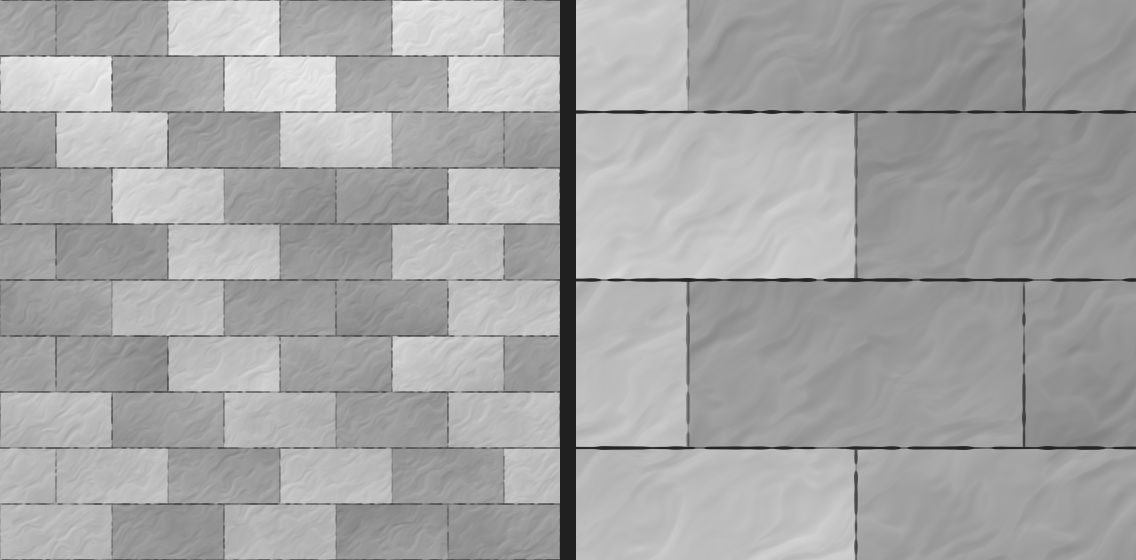
Left: the whole. Right: its middle third, enlarged.
Give the GLSL for this texture, as a three.js fragment shader.

```glsl
varying vec2 vUv;

const vec2 GRID = vec2(5.0, 10.0);
const vec3 JOINT_COLOR = vec3(0.15);
const float DARK_TONE = 0.595;
const float LIGHT_TONE = 0.735;
const float TONE_SPREAD = 0.05;
const float TOP_LIFT = 0.13;
const float SLOPE_SHADE = 0.07;
const float JOINT_HALF_WIDTH = 0.0008;
const float JOINT_ROUGHNESS = 0.0007;
const float GRAIN_ANGLE = 0.66;
const vec2 GRAIN_SCALE = vec2(24.0, 72.0);
const float RELIEF = 0.11;
const float VEIN_STRENGTH = 0.028;

float hash(vec2 p) {
  vec3 q = fract(vec3(p.xyx) * 0.1031);
  q += dot(q, q.yzx + 33.33);
  return fract((q.x + q.y) * q.z);
}

float noise(vec2 p) {
  vec2 i = floor(p);
  vec2 f = fract(p);
  f = f * f * f * (f * (f * 6.0 - 15.0) + 10.0);
  float low = mix(hash(i), hash(i + vec2(1.0, 0.0)), f.x);
  float high = mix(hash(i + vec2(0.0, 1.0)), hash(i + 1.0), f.x);
  return mix(low, high, f.y);
}

float fbm(vec2 p) {
  float sum = 0.0;
  float gain = 0.57;
  for (int i = 0; i < 3; i++) {
    sum += gain * noise(p);
    p = p * 2.03 + 17.3;
    gain *= 0.5;
  }
  return sum;
}

// Slate surface: warped layers stretched along the diagonal grain
float slateHeight(vec2 p) {
  float c = cos(GRAIN_ANGLE);
  float s = sin(GRAIN_ANGLE);
  vec2 along = vec2(c * p.x + s * p.y, c * p.y - s * p.x);
  float warp = noise(p * 38.0 + 7.0) - 0.5;
  return fbm(along * GRAIN_SCALE + vec2(0.4, 1.3) * warp);
}

// Light tiles alternate with dark ones, shifted from row to row
float tileTone(vec2 id) {
  float evenLead = 4.0 * step(abs(id.y - 5.0), 1.5);
  float oddLead = mod(id.y, 6.0) == 1.0 ? 1.0 : 2.0;
  float lead = mod(id.y, 2.0) < 0.5 ? evenLead : oddLead;
  float slot = mod(id.x - lead + GRID.x, GRID.x);
  float light = 1.0 - step(0.5, mod(slot, 2.0));
  if (slot > 3.5) light = 0.9 * step(0.6, hash(id + 5.7));
  float tone = mix(DARK_TONE, LIGHT_TONE, light);
  tone += TONE_SPREAD * (hash(id + 21.4) - 0.5);
  float lift = smoothstep(4.0, 9.0, id.y);
  return tone + TOP_LIFT * lift * mix(0.35, 1.0, light);
}

float lineCoverage(float dist, float halfWidth, float pixel) {
  float edge = clamp((halfWidth - dist) / pixel + 0.5, 0.0, 1.0);
  return min(edge, 2.0 * halfWidth / pixel);
}

void main() {
  // Running bond with wrapped tile numbers
  vec2 grid = vUv * GRID;
  float row = min(floor(grid.y), GRID.y - 1.0);
  grid.x += 0.5 * mod(row, 2.0);
  vec2 id = vec2(mod(floor(grid.x), GRID.x), row);
  vec2 local = vec2(fract(grid.x), grid.y - row);

  // Tone, soft slope and relief of each tile
  vec2 tileSeed = vec2(hash(id + 3.1), hash(id + 47.9));
  vec2 stone = local / GRID + floor(tileSeed * 40.0);
  float height = slateHeight(stone);
  float slope = height - slateHeight(stone + vec2(-0.003, 0.004));
  float vein = pow(1.0 - abs(2.0 * height - 1.0), 5.0) - 0.35;
  float shade = tileTone(id);
  shade += SLOPE_SHADE * dot(local - 0.5, tileSeed * 2.0 - 1.0);
  shade += 0.035 * (noise(stone * 18.0 + 9.0) - 0.5);
  shade += RELIEF * slope + VEIN_STRENGTH * vein;

  // Thin joints with ragged width, faint stretches and gaps
  vec2 pixel = max(fwidth(vUv), vec2(0.00001));
  vec2 edgeDist = min(local, 1.0 - local) / GRID;
  float bed = mod(floor(grid.y + 0.5), GRID.y);
  vec2 head = vec2(mod(floor(grid.x + 0.5), GRID.x), row);
  float bedWear = noise(vec2(vUv.x * 140.0, bed * 13.0));
  float headWear = noise(vec2(head.x * 17.0 + row * 5.0, vUv.y * 170.0));
  float bedHalf = JOINT_HALF_WIDTH + JOINT_ROUGHNESS * (bedWear - 0.5);
  float headHalf = JOINT_HALF_WIDTH + JOINT_ROUGHNESS * (headWear - 0.5);
  float bedLine = lineCoverage(edgeDist.y, bedHalf, pixel.y);
  float headLine = lineCoverage(edgeDist.x, headHalf, pixel.x);
  bedLine *= mix(0.55, 1.0, smoothstep(0.05, 0.3, bedWear));
  float headStrength = mix(0.3, 1.0, hash(head + 61.3));
  headLine *= headStrength * mix(0.35, 1.0, smoothstep(0.1, 0.45, headWear));

  vec3 color = mix(vec3(shade), JOINT_COLOR, max(bedLine, headLine));
  gl_FragColor = vec4(clamp(color, 0.0, 1.0), 1.0);
}
```
